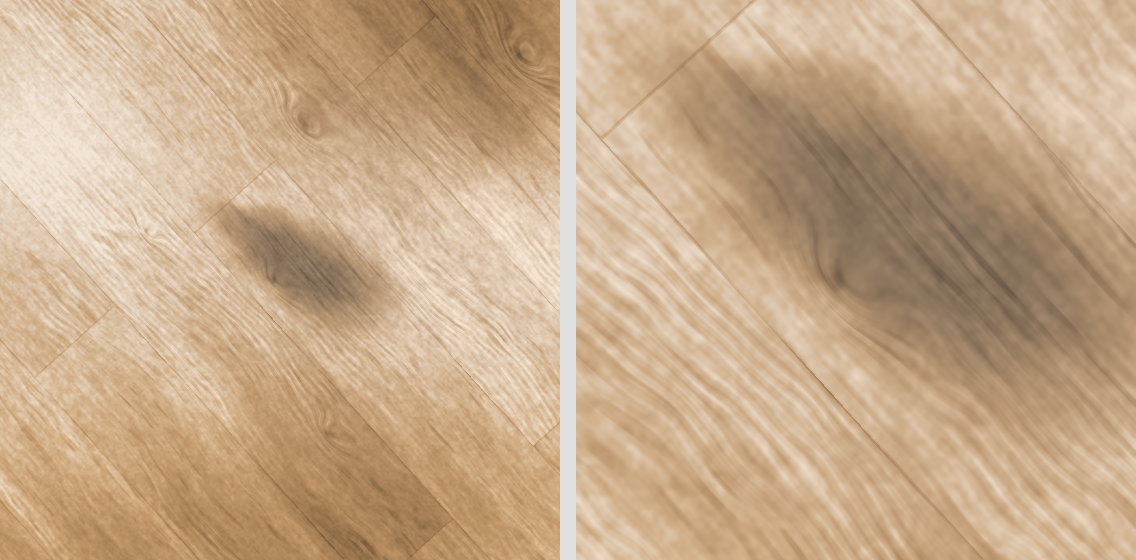
Left: the whole. Right: its middle third, enlarged.
This texture is drawn by a Shadertoy shader. Its source:

```glsl
// Pale oak floor planks laid diagonally, with soft light patches, knots and a smoky stain.
#define PLANK_WIDTH 0.193
#define PLANK_SHIFT 0.457
#define PLANK_LENGTH 1.37
#define GRAIN_DIR vec2(0.67, -0.742)
#define GRAIN_STRENGTH 0.36
#define RING_COUNT 88.0
#define RING_STRENGTH 0.13
#define SEAM_WIDTH 0.0009
#define SEAM_DEPTH 0.34
#define BASE_TONE 0.74
#define SPECKLE 0.13

const vec3 UMBER = vec3(0.64, 0.50, 0.35);
const vec3 HONEY = vec3(0.74, 0.59, 0.43);
const vec3 SAND  = vec3(0.83, 0.71, 0.57);
const vec3 BEIGE = vec3(0.86, 0.77, 0.67);
const vec3 CREAM = vec3(0.95, 0.90, 0.84);

// Knots: centre and radius
const vec3 KNOTS[5] = vec3[5](
    vec3(0.540, 0.775, 0.030), vec3(0.490, 0.500, 0.020),
    vec3(0.592, 0.225, 0.018), vec3(0.265, 0.587, 0.014),
    vec3(0.930, 0.900, 0.034));

float hash(vec2 cell) {
    uvec2 k = uvec2(ivec2(cell)) * uvec2(1597334677u, 3812015801u);
    uint h = (k.x ^ k.y) * 1597334677u;
    h = (h ^ (h >> 15)) * 2246822519u;
    return float((h ^ (h >> 13)) >> 8) / 16777216.0;
}

float noise(vec2 p) {
    vec2 i = floor(p), f = fract(p);
    f = f * f * (3.0 - 2.0 * f);
    return mix(mix(hash(i), hash(i + vec2(1, 0)), f.x),
               mix(hash(i + vec2(0, 1)), hash(i + vec2(1, 1)), f.x), f.y);
}

float fbm(vec2 p) {
    return 0.55 * noise(p) + 0.3 * noise(p * 2.1 + 7.0) + 0.15 * noise(p * 4.3 + 19.0);
}

float blob(vec2 d, vec2 radius) {
    d /= radius;
    return exp(-dot(d, d));
}

vec2 alongGrain(vec2 p) {
    return vec2(dot(p, GRAIN_DIR), dot(p, vec2(-GRAIN_DIR.y, GRAIN_DIR.x)));
}

// Tone 0 is umber, tone 1 is cream
vec3 woodColor(float t) {
    vec3 c = mix(UMBER, HONEY, clamp(t / 0.34, 0.0, 1.0));
    c = mix(c, SAND, clamp((t - 0.34) / 0.32, 0.0, 1.0));
    c = mix(c, BEIGE, clamp((t - 0.66) / 0.12, 0.0, 1.0));
    c = mix(c, CREAM, clamp((t - 0.78) / 0.32, 0.0, 1.0));
    return c * (1.0 + 0.55 * clamp(t, -0.9, 0.0));
}

float seam(float dist, float aa) {
    return 1.0 - smoothstep(SEAM_WIDTH - aa * 0.5, SEAM_WIDTH + aa, abs(dist));
}

void mainImage(out vec4 fragColor, in vec2 fragCoord) {
    vec2 p = fragCoord / iResolution.y;
    float aa = 1.0 / iResolution.y;
    vec2 g = alongGrain(p);

    // Planks, with end joints staggered by row
    float row = floor((g.y - PLANK_SHIFT) / PLANK_WIDTH);
    float across = g.y - PLANK_SHIFT - row * PLANK_WIDTH;
    float start = g.x + mix(0.883, 0.2, mod(row, 2.0));
    float board = floor(start / PLANK_LENGTH);
    float endDist = start - PLANK_LENGTH * floor(start / PLANK_LENGTH + 0.5);
    float sideDist = min(across, PLANK_WIDTH - across);
    vec2 q = g + vec2(row * 3.7, board * 5.3) + 20.0;

    // Grain lines bend into loops around the knots
    float bend = 0.04 * (noise(q * vec2(4, 10)) - 0.5) + 0.006 * noise(q * vec2(22, 30));
    float core = 0.0, halo = 0.0;
    for (int i = 0; i < 5; i++) {
        vec2 d = alongGrain(p - KNOTS[i].xy);
        float r = KNOTS[i].z;
        bend += 1.4 * r * blob(d, vec2(2.0, 1.0) * r);
        halo += blob(d, vec2(2.4, 1.5) * r);
        core += blob(d + 0.014 * (noise(p * 70.0) - 0.5), vec2(0.5, 0.3) * r);
    }
    vec2 w = vec2(q.x, q.y + bend);
    float fine = noise(w * vec2(24, 165)) * 0.5 + noise(w * vec2(65, 270)) * 0.5 - 0.5;
    float pores = smoothstep(0.66, 0.88, noise(w * vec2(17, 180) + 31.0));
    pores *= smoothstep(0.3, 0.65, noise(q * vec2(5, 16) + 3.0));
    float figure = smoothstep(0.48, 0.72, noise(q * vec2(2.6, 13) + 9.0)) + 0.7 * halo;
    float rings = sin(6.2832 * RING_COUNT * w.y + 3.0 * noise(q * vec2(35, 60)));
    rings = (0.35 - rings * rings * rings) * (0.4 + noise(q * vec2(26, 60)));
    float bands = fbm(w * vec2(2.4, 19)) - 0.5;
    float speckle = noise(p * 260.0) + noise(p * 120.0 + 40.0) - 1.0;

    // Broad light and shade
    float warm = 1.0 - smoothstep(0.05, 0.5, p.y);
    float olive = blob(p - vec2(0.84, 1.0), vec2(0.28));
    float glow = blob(p - vec2(0.07, 0.75), vec2(0.2, 0.18));
    float tone = BASE_TONE + 0.30 * glow - 0.92 * olive;
    tone += 0.08 * blob(p - vec2(0.3, 0.68), vec2(0.2));
    tone += 0.14 * blob(p - vec2(0.74, 0.53), vec2(0.15, 0.17));
    tone += 0.09 * blob(p - vec2(0.9, 0.33), vec2(0.13));
    tone -= 0.70 * blob(p - vec2(0.66, 0.03), vec2(0.35, 0.28));
    tone -= 0.28 * blob(p - vec2(0.1, 0.0), vec2(0.25, 0.14));
    tone -= 0.24 * blob(p - vec2(0.48, 0.96), vec2(0.14, 0.12));
    tone += 0.20 * smoothstep(0.03, 0.1, g.x) * smoothstep(1.02, 1.05, g.y);
    tone += 0.08 * (hash(vec2(row + 9.0, board + 5.0)) - 0.5);

    // Smoky stain, tapered to the upper left
    vec2 s = p - vec2(0.525, 0.535) + 0.05 * (vec2(fbm(p * 9.0), fbm(p * 9.0 + 50.0)) - 0.5);
    s = vec2(0.82 * s.x - 0.57 * s.y, 0.57 * s.x + 0.82 * s.y);
    float reach = 0.085 + 0.2 * clamp(s.x, -0.2, 0.12);
    float stain = smoothstep(0.0, 0.9, 1.2 - length(s / vec2(0.21, max(reach, 0.035))));
    stain *= 0.9 + 0.7 * bands;
    tone -= 0.95 * stain + 0.26 * blob(p - vec2(0.54, 0.78), vec2(0.07, 0.06));

    // Wood detail, washed out in the glow
    float detail = 1.0 - 0.55 * glow;
    tone += detail * (GRAIN_STRENGTH * fine - 0.20 * pores + RING_STRENGTH * figure * rings);
    tone += detail * bands * mix(0.26, 0.85, max(warm, olive)) + SPECKLE * speckle;
    tone -= 0.5 * min(core, 1.0);
    float flake = blob(p - vec2(0.21, 0.583), vec2(0.055, 0.028));
    tone += 0.6 * flake * (noise(vec2(p.x * 25.0 + p.y * 20.0, p.y * 130.0 + p.x * 50.0)) - 0.4);

    // Faint, broken seams
    float wear = smoothstep(0.15, 0.75, noise(vec2(g.x * 14.0 + 30.0, row + 8.0)));
    tone -= SEAM_DEPTH * max((0.25 + 0.75 * wear) * seam(sideDist, aa), 0.65 * seam(endDist, aa));

    // Grey veil on the stain and right side, golden cast below and at the upper right
    vec3 color = woodColor(tone);
    float veil = max(0.5 * stain, 0.4 * blob(p - vec2(0.72, 0.6), vec2(0.28)));
    color = mix(color, vec3(dot(color, vec3(0.3, 0.59, 0.11))) * vec3(1.1, 0.98, 0.87), veil);
    color *= mix(vec3(1), vec3(1.01, 0.985, 0.93), max(warm, olive));
    fragColor = vec4(clamp(color, 0.0, 1.0), 1.0);
}
```
